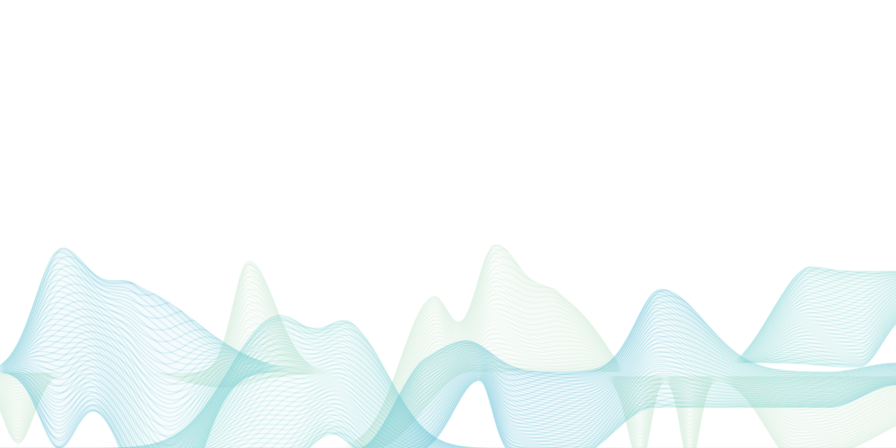
Give the GLSL for this background, as a WebGL 1 fragment shader.

```glsl
precision highp float;
// Translucent aqua and pale green mesh ribbons rolling over a white ground.
// Each ribbon lies between two edges summed from lopsided bell curves;
// two warped families of fine contour lines fill it like woven thread.

uniform vec2 u_resolution;

const int RIBBONS = 7;
const int PALE_RIBBONS = 3;

// Bell curve with its own width on each side.
float hump(float x, float center, float left, float right, float height) {
  float d = (x - center) / (x < center ? left : right);
  return height * exp(-d * d);
}

// Lower and upper edge of a ribbon, in canvas heights.
vec2 ribbonEdges(int id, float x) {
  float low, high;
  if (id == 0) {         // left pale peak with a small hanging loop
    high = 0.168 + hump(x, 0.555, 0.05, 0.085, 0.25);
    low = 0.165 - hump(x, 0.04, 0.05, 0.05, 0.155) - hump(x, 0.5, 0.12, 0.1, 0.03);
  } else if (id == 1) {  // central pale double peak
    high = hump(x, 0.965, 0.1, 0.07, 0.33) + hump(x, 1.1, 0.068, 0.09, 0.41)
         + hump(x, 1.25, 0.1, 0.18, 0.32);
    low = 0.17 * smoothstep(0.84, 1.05, x);
  } else if (id == 2) {  // pale drapes along the lower right
    high = 0.16;
    low = 0.16 - hump(x, 1.43, 0.04, 0.03, 0.2) - hump(x, 1.54, 0.03, 0.03, 0.2)
        - hump(x, 1.78, 0.1, 0.3, 0.19);
  } else if (id == 3) {  // left aqua crest
    high = 0.17 + hump(x, 0.135, 0.08, 0.1, 0.27) + hump(x, 0.3, 0.09, 0.2, 0.18);
    low = 0.17 - hump(x, 0.13, 0.06, 0.06, 0.165) - hump(x, 0.37, 0.12, 0.1, 0.36);
  } else if (id == 4) {  // broad hill left of center
    high = hump(x, 0.617, 0.15, 0.12, 0.29) + hump(x, 0.79, 0.09, 0.12, 0.24);
    low = -0.05 + hump(x, 0.74, 0.07, 0.07, 0.08);
  } else if (id == 5) {  // long sweep from center to right
    high = 0.17 * smoothstep(0.8, 0.95, x) + hump(x, 1.04, 0.1, 0.08, 0.07)
         + hump(x, 1.475, 0.08, 0.14, 0.185) + 0.02 * smoothstep(1.85, 2.0, x);
    low = -0.02 + hump(x, 1.07, 0.08, 0.04, 0.17)
        + 0.11 * smoothstep(1.28, 1.46, x) + 0.05 * smoothstep(1.85, 2.0, x);
  } else {               // open net at the right
    high = 0.19 + 0.205 * smoothstep(1.62, 1.81, x) + hump(x, 1.81, 0.06, 0.05, 0.01);
    low = 0.19 - hump(x, 1.9, 0.1, 0.1, 0.01) + 0.1 * smoothstep(1.92, 2.02, x);
  }
  return vec2(low, high);
}

// Contour phase: relative height bent by a slow wave.
float threadPhase(vec2 p, vec2 edges, float bend) {
  float t = (p.y - edges.x) / max(edges.y - edges.x, 0.004);
  return 26.0 * t + bend * sin(9.0 * p.x + 2.5 * t);
}

// Thread coverage, using the phase gradient to keep the width even.
float threads(vec2 p, vec2 here, vec2 beside, float bend, float px) {
  const float STEP = 0.001;
  float f = threadPhase(p, here, bend);
  vec2 slope = vec2(threadPhase(p + vec2(STEP, 0.0), beside, bend) - f,
                    threadPhase(p + vec2(0.0, STEP), here, bend) - f) / STEP;
  float d = abs(fract(f) - 0.5) / max(length(slope), 0.001);
  return 1.0 - smoothstep(0.0, 0.0012 + px, d);
}

void main() {
  float px = 1.0 / u_resolution.y;
  vec2 p = gl_FragCoord.xy * vec2(2.0 / u_resolution.x, px);
  vec3 color = vec3(1.0);

  for (int i = 0; i < RIBBONS; i++) {
    vec2 here = ribbonEdges(i, p.x);
    vec2 beside = ribbonEdges(i, p.x + 0.001);

    // Distances to both edges, corrected for their steepness
    vec2 steep = (beside - here) / 0.001;
    vec2 inner = vec2(p.y - here.x, here.y - p.y) / sqrt(1.0 + steep * steep);
    vec2 cover = smoothstep(-px, px, inner);
    float mask = cover.x * cover.y * smoothstep(0.0, 0.03, here.y - here.x);

    // Woven threads gather into a darker rim
    float weave = threads(p, here, beside, 2.5, px) + threads(p, here, beside, -4.0, px);
    float rim = exp(-max(min(inner.x, inner.y), 0.0) / 0.012);
    float alpha = mask * (0.06 + 0.15 * weave + 0.2 * rim);

    float blueness = 0.5 + 0.5 * sin(6.0 * p.x + 1.3 - 5.0 * p.y);
    vec3 aqua = mix(vec3(0.5, 0.83, 0.81), vec3(0.34, 0.73, 0.83), blueness);
    vec3 tint = i < PALE_RIBBONS ? vec3(0.77, 0.9, 0.81) : aqua;
    color = mix(color, tint, alpha);
  }
  gl_FragColor = vec4(color, 1.0);
}
```
